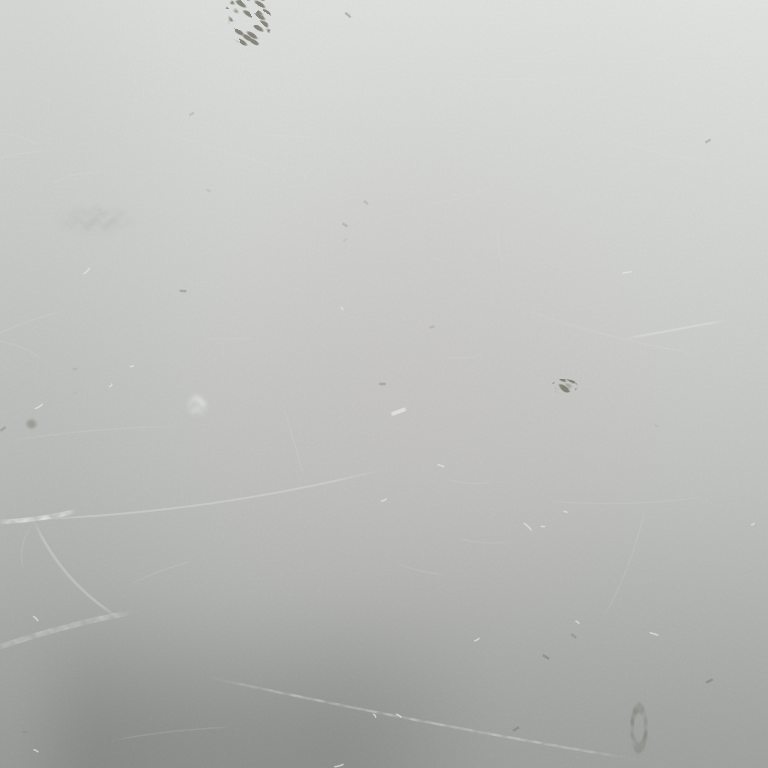
A Shadertoy shader for this texture:

```glsl
// Scuffed pale grey painted panel, shaded from a bright top to a dark lower edge.

vec2 hash2(vec2 p) {
    p = vec2(dot(p, vec2(127.1, 311.7)), dot(p, vec2(269.5, 183.3)));
    return fract(sin(p) * 43758.55);
}

// Cellular noise: distance to the nearest point, and that point's random id
vec2 cells(vec2 p) {
    vec2 nearest = vec2(9.0, 0.0);
    for (int y = -1; y <= 1; y++)
        for (int x = -1; x <= 1; x++) {
            vec2 cell = floor(p) + vec2(x, y);
            float d = length(cell + hash2(cell) - p);
            if (d < nearest.x) nearest = vec2(d, hash2(cell + 57.0).x);
        }
    return nearest;
}

// Slow drift made of layered sines
float waves(vec2 p) {
    return sin(p.x * 1.3 + 2.0 * sin(p.y * 0.7)) * 0.5
         + sin(p.y * 2.1 + 1.5 * sin(p.x * 1.7)) * 0.5;
}

// Bent line with fading ends; bend is its sag at the ends
float stroke(vec2 p, vec2 center, float angle, float halfLength, float bend, float width) {
    p -= center;
    float c = cos(angle), s = sin(angle);
    p = vec2(c * p.x + s * p.y, c * p.y - s * p.x);
    float t = p.x / halfLength;
    float d = abs(p.y - bend * t * t);
    float soft = max(0.0008, 0.7 / iResolution.y);
    return (1.0 - smoothstep(width - soft, width + soft, d))
         * (1.0 - smoothstep(0.6, 1.0, abs(t)));
}

float patchMask(vec2 p, vec2 center, vec2 radius) {
    return 1.0 - smoothstep(0.2, 1.0, length((p - center) / radius));
}

// Broken flecks gathered inside a soft patch
float flecks(vec2 p, vec2 center, vec2 radius, float density) {
    vec2 cell = cells(p * vec2(95.0, 140.0) + p.yx * 50.0);
    float mask = patchMask(p, center, radius);
    return (1.0 - smoothstep(0.3, 0.65, cell.x))
         * smoothstep(1.0 - density, 1.1 - density, cell.y * sqrt(mask)) * step(0.001, mask);
}

vec3 panel(vec2 p) {
    float light = 0.865 - 0.185 * (1.0 - p.y);
    light -= 0.055 * (1.0 - smoothstep(0.0, 0.42, p.y));
    light -= 0.03 * (1.0 - smoothstep(0.0, 0.35, p.x));
    light += 0.015 * smoothstep(0.5, 1.0, p.x) * p.y;
    // Soft dark reflection along the lower edge
    float shade = smoothstep(0.0, 0.14, p.x) * (1.0 - smoothstep(0.42, 0.68, p.x));
    light -= 0.07 * shade * (1.0 - smoothstep(0.02, 0.26, p.y));
    light += 0.004 * waves(p * 5.0);
    // Cooler toward the sides, neutral in the middle
    float neutral = exp(-9.0 * dot(p - vec2(0.55, 0.48), p - vec2(0.55, 0.48)));
    return light + mix(vec3(-0.006, 0.006, -0.004), vec3(0.003, 0.0, -0.003), neutral);
}

void mainImage(out vec4 fragColor, in vec2 fragCoord) {
    vec2 p = fragCoord / iResolution.y;
    vec3 color = panel(p);

    // Fine paint grain
    color += 0.014 * (cells(p * 300.0).x - 0.5);

    // Main scratches
    float rough = 0.6 + 0.4 * waves(p * 170.0);
    float scratch = 0.35 * stroke(p, vec2(0.27, 0.344), 0.14, 0.25, 0.014, 0.0012);
    scratch += 0.4 * rough * stroke(p, vec2(0.08, 0.182), 0.26, 0.1, -0.004, 0.0035);
    scratch += 0.3 * stroke(p, vec2(0.09, 0.25), -0.85, 0.09, 0.015, 0.0018);
    scratch += 0.45 * rough * stroke(p, vec2(0.55, 0.061), -0.19, 0.3, 0.004, 0.0016);
    scratch += 0.4 * stroke(p, vec2(0.88, 0.571), 0.18, 0.07, 0.0, 0.0014);
    scratch += 0.8 * rough * stroke(p, vec2(0.05, 0.325), 0.14, 0.055, 0.003, 0.003);

    // Faint hairlines, mostly low and to the left
    for (int i = 0; i < 24; i++) {
        vec2 a = hash2(vec2(i, 3.0)), b = hash2(vec2(i, 8.0));
        vec2 center = vec2(pow(a.x, 1.4), a.y * 0.9);
        float angle = (b.x - 0.5) * (i % 4 == 0 ? 3.0 : 0.6);
        scratch += 0.13 * stroke(p, center, angle, 0.03 + 0.11 * b.y * b.y,
                                 (a.x - 0.5) * 0.02, 0.0009);
    }

    // Tiny bright nicks and dark specks
    float speck = 0.0;
    for (int i = 0; i < 20; i++) {
        vec2 a = hash2(vec2(i, 21.0)), b = hash2(vec2(i, 34.0));
        scratch += 0.75 * stroke(p, vec2(a.x, a.y * 0.7), b.x * 2.0 - 1.2,
                                 0.003 + 0.006 * b.y * b.y, 0.003 * (b.x - 0.5), 0.001);
        speck += 0.4 * b.x * stroke(p, a.yx, b.y * 2.0 - 1.2, 0.003 + 0.003 * b.x, 0.0, 0.0016);
    }

    // Pale chips
    float chip = 0.7 * patchMask(p, vec2(0.257, 0.473), vec2(0.018, 0.019)) * rough;
    chip += 0.8 * stroke(p, vec2(0.519, 0.464), 0.35, 0.012, 0.0, 0.0025);
    color = mix(color, vec3(0.89, 0.9, 0.89), clamp(scratch + chip, 0.0, 0.85));

    // Olive dirt: broken flecks and thin stains
    float dirt = flecks(p, vec2(0.322, 0.975), vec2(0.042, 0.05), 0.6);
    dirt += flecks(p, vec2(0.736, 0.497), vec2(0.022, 0.012), 0.75);
    dirt += 0.5 * patchMask(p, vec2(0.041, 0.448), vec2(0.01, 0.009));
    float ring = abs(length((p - vec2(0.832, 0.052)) / vec2(0.009, 0.026)) - 1.0);
    dirt += 0.55 * rough * (1.0 - smoothstep(0.1, 0.4, ring));
    dirt += 0.13 * rough * patchMask(p, vec2(0.125, 0.713), vec2(0.065, 0.026));
    color = mix(color, vec3(0.42, 0.41, 0.36), clamp(0.75 * dirt + speck, 0.0, 0.85));

    fragColor = vec4(color, 1.0);
}
```
